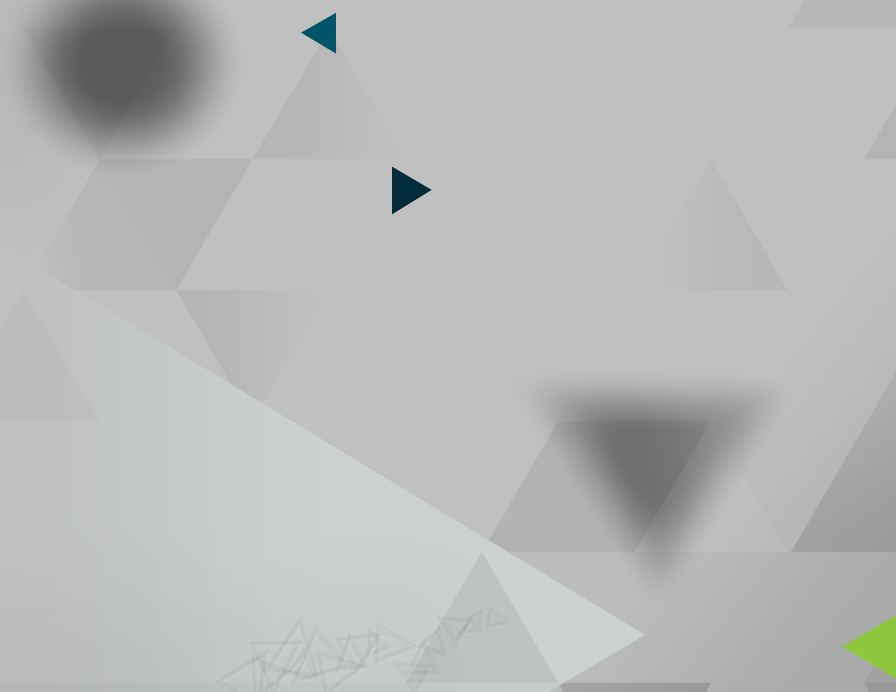
Write a Shadertoy shader that draws this background.

```glsl
float hash(float n) { return fract(sin(n * 127.1) * 43758.5453); }

float edgeDistance(vec2 p, vec2 a, vec2 b) {
    vec2 e = normalize(b - a), q = p - a;
    return e.x * q.y - e.y * q.x;
}

// Distances inside the three sides, for either winding
vec3 sideDistances(vec2 p, vec2 a, vec2 b, vec2 c) {
    return sign(edgeDistance(c, a, b)) *
        vec3(edgeDistance(p, a, b), edgeDistance(p, b, c), edgeDistance(p, c, a));
}

float triangleDepth(vec2 p, vec2 a, vec2 b, vec2 c) {
    vec3 d = sideDistances(p, a, b, c);
    return min(d.x, min(d.y, d.z));
}

float cover(float depth) {
    float pixel = 5.94 / iResolution.y;
    return smoothstep(-0.6 * pixel, 0.6 * pixel, depth);
}

// Triangle of the lattice: base column and row, pointing up or down
float cell(vec2 p, float column, float row, float way) {
    vec2 base = vec2(0.2 + 0.655 * column, 0.08 + 1.123 * row);
    return cover(triangleDepth(p, base, base + vec2(1.31, 0.0), base + vec2(0.655, 1.123 * way)));
}

void mainImage(out vec4 fragColor, in vec2 fragCoord) {
    // Canvas is 7.68 wide and 5.94 high
    vec2 p = fragCoord / iResolution.xy * vec2(7.68, 5.94);

    // Grey ground, darker toward the lower right
    vec3 color = vec3(0.753);
    color -= 0.075 * smoothstep(4.2, 7.2, p.x - 0.8 * p.y);
    color -= 0.012 * cover(1.203 - p.y);
    color -= vec3(0.035, 0.027, 0.025) * smoothstep(1.2, 0.0, p.x) * smoothstep(3.5, 5.0, p.y);

    // Blurred shadows: a round one and a rounded triangle
    float disc = length((p - vec2(1.05, 5.4)) * vec2(1.0, 1.06));
    color = mix(color, vec3(0.37), 1.0 - smoothstep(0.3, 1.08, disc));
    vec3 sides = sideDistances(p, vec2(4.45, 2.65), vec2(6.75, 2.62), vec2(5.65, 0.8));
    float softDepth = -log(dot(exp(-7.0 * sides), vec3(1.0))) / 7.0;
    float shadow = smoothstep(-0.15, 0.4, softDepth);
    color = mix(color, vec3(0.47 + 0.03 * sin(p.x * 4.0 + p.y)), 0.95 * shadow);

    // Faint lattice facets
    float shade = 0.05 * cell(p, 3.0, 4.0, 1.0) * smoothstep(3.6, 2.4, p.x);
    shade += 0.06 * cell(p, 1.0, 4.0, -1.0);
    shade += 0.05 * cell(p, 0.0, 3.0, 1.0) * smoothstep(0.1, 0.9, p.x);
    shade += 0.06 * cell(p, 2.0, 3.0, -1.0) * smoothstep(2.9, 1.5, p.x);
    shade += 0.04 * cell(p, 0.0, 5.0, -1.0);
    shade += 0.04 * cell(p, 8.0, 3.0, 1.0) * smoothstep(5.5, 6.5, p.x);
    shade += 0.04 * cell(p, 10.0, 5.0, 1.0);
    shade += 0.06 * cell(p, 11.0, 4.0, 1.0);
    shade += 0.07 * cell(p, 6.0, 1.0, 1.0);
    shade += 0.05 * cell(p, 7.0, 2.0, -1.0);
    shade += 0.13 * cell(p, 7.0, 0.0, -1.0);
    shade += 0.1 * cell(p, 11.0, 0.0, -1.0);
    shade += 0.05 * cell(p, 11.0, 0.0, 1.0);
    shade -= 0.015 * cell(p, 8.0, 1.0, 1.0);
    float slope = triangleDepth(p, vec2(6.78, 1.203), vec2(9.4, 1.203), vec2(8.09, 3.45));
    shade += cover(slope) * mix(0.11, 0.06, smoothstep(1.2, 2.8, p.y));
    color *= 1.0 - shade;

    // Pale wedge with soft vertical bands
    float band = mix(p.x, floor(p.x * 2.2) / 2.2, 0.4);
    vec3 pale = mix(vec3(0.75, 0.757, 0.762), vec3(0.795, 0.815, 0.818), smoothstep(0.0, 2.8, band));
    pale -= 0.025 * smoothstep(1.5, 0.1, p.y) * smoothstep(4.4, 3.2, p.x);
    pale *= 1.0 - 0.025 * cell(p, -1.0, 2.0, 1.0);
    pale *= 1.0 - 0.065 * cell(p, 5.0, 0.0, 1.0);
    pale -= 0.02 * cover(0.08 - p.y);

    // Scattered embossed triangle outlines, larger toward the lower left
    for (float i = 0.0; i < 18.0; i++) {
        float along = (i + hash(i + 1.0)) / 18.0;
        vec2 center = vec2(2.1 + 2.2 * along, 0.08 + (0.2 + 0.55 * along) * hash(i + 31.0));
        float size = mix(0.3, 0.11, along) * (0.7 + 0.6 * hash(i + 57.0));
        float turn = 6.283 * hash(i + 83.0);
        vec2 a = size * vec2(cos(turn), sin(turn));
        vec2 b = size * vec2(cos(turn + 2.3), sin(turn + 2.3));
        vec2 c = size * vec2(cos(turn + 4.1), sin(turn + 4.1));
        float depth = triangleDepth(p - center, a, b, c);
        float lit = triangleDepth(p - center + vec2(-0.015, 0.015), a, b, c);
        pale -= 0.035 * smoothstep(0.03, 0.01, abs(depth - 0.025));
        pale += 0.022 * smoothstep(0.02, 0.005, abs(lit - 0.025));
    }
    float wedge = min(edgeDistance(p, vec2(5.53, 0.49), vec2(0.0, 3.84)),
                      edgeDistance(p, vec2(4.7, 0.0), vec2(5.53, 0.49)));
    color = mix(color, pale, cover(wedge));

    // Coloured accents
    float teal = triangleDepth(p, vec2(2.58, 5.66), vec2(2.88, 5.83), vec2(2.88, 5.48));
    float navy = triangleDepth(p, vec2(3.36, 4.51), vec2(3.7, 4.31), vec2(3.36, 4.1));
    float lime = triangleDepth(p, vec2(7.22, 0.39), vec2(7.82, 0.74), vec2(7.82, 0.03));
    color = mix(color, vec3(0.0, 0.33, 0.41), cover(teal));
    color = mix(color, vec3(0.0, 0.17, 0.23), cover(navy));
    color = mix(color, vec3(0.55, 0.78, 0.24), cover(lime));

    fragColor = vec4(color, 1.0);
}
```
